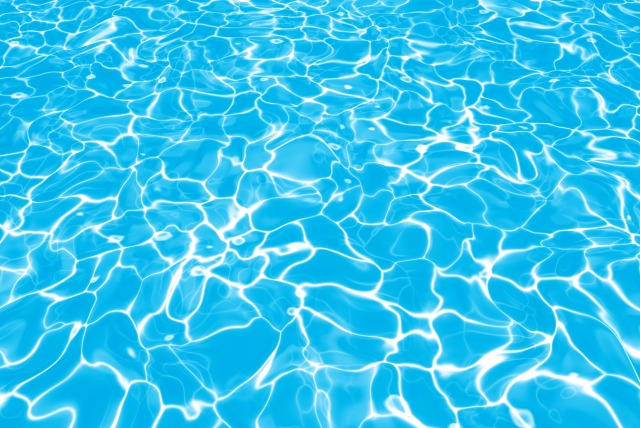
Give the GLSL for this texture, as a Shadertoy shader.

```glsl
vec2 hash2(vec2 p) {
    vec3 q = fract(p.xyx * vec3(0.1031, 0.1030, 0.0973));
    q += dot(q, q.yzx + 33.33);
    return fract((q.xx + q.yz) * q.zy);
}

float noise(vec2 p) {
    vec2 i = floor(p), f = fract(p);
    f = f * f * f * (f * (f * 6.0 - 15.0) + 10.0);
    float low = mix(hash2(i).x, hash2(i + vec2(1, 0)).x, f.x);
    float high = mix(hash2(i + vec2(0, 1)).x, hash2(i + vec2(1, 1)).x, f.x);
    return mix(low, high, f.y);
}

vec2 noise2(vec2 p) {
    return vec2(noise(p), noise(p + vec2(37.2, 61.7))) - 0.5;
}

// Gaps from the nearest cell point to the second and third nearest
vec2 cellGaps(vec2 p) {
    vec2 cell = floor(p);
    vec3 nearest = vec3(9.0);
    for (int y = -1; y <= 1; y++)
    for (int x = -1; x <= 1; x++) {
        vec2 id = cell + vec2(x, y);
        float d = length(id + 0.08 + 0.84 * hash2(id) - p);
        if (d < nearest.x) nearest = vec3(d, nearest.xy);
        else if (d < nearest.y) nearest = vec3(nearest.x, d, nearest.y);
        else nearest.z = min(nearest.z, d);
    }
    return nearest.yz - nearest.x;
}

// Small bright ovals, some with a hollow centre
float glints(vec2 p) {
    vec2 id = floor(p), rnd = hash2(id + 91.0);
    vec2 q = fract(p) - 0.3 - 0.4 * rnd;
    q += 0.12 * noise2(p * 5.0);
    float d = length(q * vec2(0.8, 1.1)) - 0.12 * rnd.y - 0.04;
    float oval = smoothstep(0.04, -0.03, d);
    float hollow = smoothstep(-0.03, -0.12, d) * 0.6;
    return (oval - hollow) * step(0.86, hash2(id + 17.0).x);
}

float waterLight(vec2 uv) {
    // Receding water plane
    float depth = 1.0 / (1.9 - uv.y);
    vec2 p = vec2((uv.x - 0.75) * 14.0, 27.0) * depth + 40.0;

    vec2 swell = noise2(p * 0.75);
    vec2 ripple = noise2(p * 2.3 + swell * 2.0);
    vec2 warped = p + swell * 1.1 + ripple * 0.38;
    float far = smoothstep(0.35, 1.0, uv.y);

    // Main net of light, with bright patches at its joints
    vec2 gap = cellGaps(warped);
    float strength = smoothstep(0.15, 0.75, noise(p * 1.1 + 8.0));
    float width = mix(0.03, 0.085, strength) + 0.02 * far;
    float core = exp(-gap.x * gap.x / (width * width));
    float net = core * mix(0.4, 0.8, strength) + 0.36 * exp(-gap.x * 6.5);
    float joint = smoothstep(0.17, 0.06, gap.y) * smoothstep(0.4, 0.65, noise(p * 0.9 + 23.0));

    // Finer crossing net and curled filaments
    float fineGap = cellGaps(p * 1.35 + swell * 2.2 - ripple * 0.9 + 13.0).x;
    float fine = exp(-fineGap * 13.0) * smoothstep(0.35, 0.75, noise(p * 0.8 + 51.0));
    float curl = noise(p * 1.2 + swell * 3.5 + ripple * 1.4);
    float filament = exp(-abs(curl - 0.5) * 32.0) * smoothstep(0.35, 0.7, noise(p * 0.7 + 5.0));

    // Soft veils of scattered light
    float veil = smoothstep(0.35, 0.95, noise(p * 0.9 + ripple * 2.2 + 70.0));
    float sheen = noise(p * vec2(1.8, 3.2) + swell * 4.0 + ripple * 3.0) - 0.5;
    float pool = exp(-2.5 * dot(uv - vec2(0.8, 0.42), uv - vec2(0.8, 0.42)));

    float light = -0.15 + 0.09 * pool + 0.26 * veil + 0.13 * sheen;
    light += net * mix(1.0, 0.72, far) + 0.4 * joint;
    light += 0.38 * fine + 0.24 * filament;
    return light + 0.75 * glints(p * 0.95 + swell * 0.5);
}

vec3 waterColour(float light) {
    return clamp(vec3(0.0, 0.72, 0.925) + light * vec3(1.0, 0.28, 0.13), 0.0, 1.0);
}

void mainImage(out vec4 fragColor, in vec2 fragCoord) {
    // Average a 3 by 3 grid for smooth edges
    vec3 colour = vec3(0.0);
    for (int y = -1; y <= 1; y++)
    for (int x = -1; x <= 1; x++) {
        vec2 uv = (fragCoord + vec2(x, y) / 3.0) / iResolution.y;
        colour += waterColour(waterLight(uv));
    }
    fragColor = vec4(colour / 9.0, 1.0);
}
```
